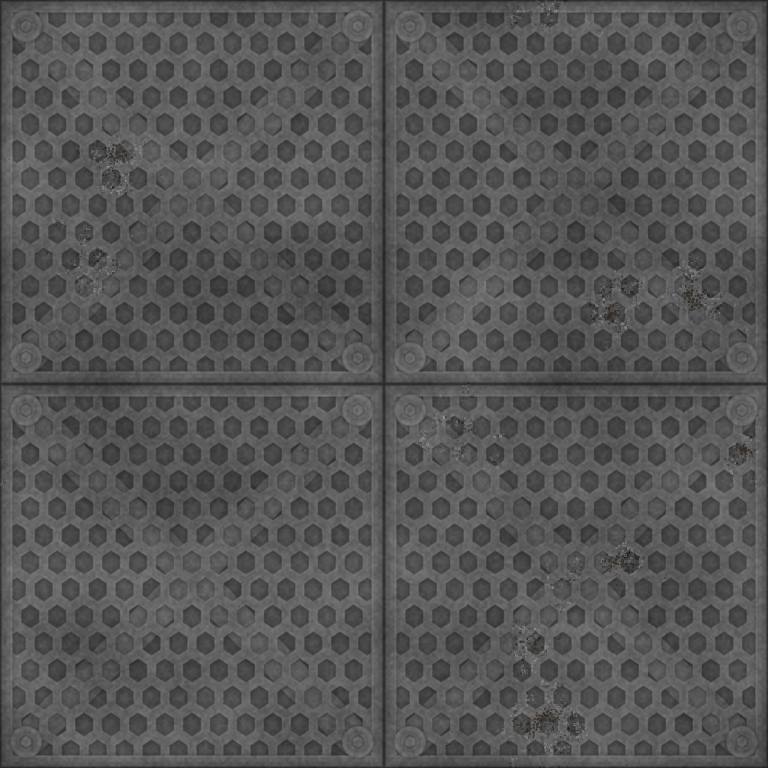
Give the GLSL for this texture, as a Shadertoy shader.

```glsl
#define PANELS 2.0
#define HEX_PITCH vec2(0.0702, 0.0812)
#define HEX_APOTHEM 0.325
#define FRAME_WIDTH 0.033
#define BOLT_INSET 0.068
#define BOLT_RADIUS 0.041
#define BRACE_HALF 0.044
#define PLATE_GRAY 0.362
#define FLOOR_GRAY 0.27
#define BRACE_GRAY 0.322
#define RUST_COLOR vec3(0.2, 0.17, 0.14)
#define RUST_PATCHES 10

float hash(vec2 p) {
    vec3 q = fract(vec3(p.xyx) * 0.1031);
    q += dot(q, q.yzx + 33.33);
    return fract((q.x + q.y) * q.z);
}

// Value noise that wraps after a whole number of cells
float noise(vec2 uv, float period) {
    vec2 p = uv * period, i = floor(p), f = p - i;
    f = f * f * (3.0 - 2.0 * f);
    vec2 a = mod(i, period), b = mod(i + 1.0, period);
    return mix(mix(hash(a), hash(vec2(b.x, a.y)), f.x),
               mix(hash(vec2(a.x, b.y)), hash(b), f.x), f.y);
}

float clouds(vec2 uv, float period) {
    float sum = 0.0, weight = 0.5;
    for (int i = 0; i < 5; i++, period *= 2.0, weight *= 0.55)
        sum += weight * noise(uv + 0.137 * float(i), period);
    return sum / 1.055;
}

// Wrapped cellular noise: distance to the nearest scattered point
float cellular(vec2 uv, float period) {
    vec2 p = uv * period, cell = floor(p);
    float nearest = 2.0;
    for (int k = 0; k < 9; k++) {
        vec2 c = cell + vec2(k % 3 - 1, k / 3 - 1), w = mod(c, period);
        nearest = min(nearest, length(c + vec2(hash(w + 17.0), hash(w + 71.0)) - p));
    }
    return nearest;
}

float hexDistance(vec2 p) {
    p = abs(p);
    return max(p.x, 0.5 * p.x + 0.866 * p.y);
}

float ring(float d, float width) {
    return exp(-d * d / (width * width));
}

void mainImage(out vec4 fragColor, in vec2 fragCoord) {
    vec2 uv = fragCoord / iResolution.xy;
    vec2 panel = floor(uv * PANELS), p = fract(uv * PANELS);
    float aa = PANELS / iResolution.y;
    vec2 fromCenter = abs(p - 0.5);
    float edge = 0.5 - max(fromCenter.x, fromCenter.y);

    // Nearest cell of the staggered hexagon lattice
    vec2 stepSize = vec2(1.0, 1.732);
    vec2 q = (p - 0.5) / HEX_PITCH + vec2(0.5, 0.433);
    vec2 idA = floor(q / stepSize + 0.5), idB = floor(q / stepSize) + 0.5;
    vec2 a = q - idA * stepSize, b = q - idB * stepSize;
    bool first = dot(a, a) < dot(b, b);
    vec2 local = first ? a : b;
    vec2 id = (first ? idA : idB) * 2.0 + panel * 53.0 + 40.0;
    float hexEdge = hexDistance(local) - HEX_APOTHEM;

    // Recessed floor with crossed braces behind the openings
    float brace = min(abs(p.x - p.y), abs(p.x + p.y - 1.0)) * 0.707 - BRACE_HALF;
    float ground = FLOOR_GRAY + 0.025 * (hash(id) - 0.5);
    ground *= 1.0 - 0.22 * exp(-max(brace, 0.0) / 0.012);
    ground = mix(ground, BRACE_GRAY, 1.0 - smoothstep(-aa, aa, brace));
    float depth = max(-hexEdge, 0.0);
    ground *= 1.0 - (0.22 + 0.25 * local.y) * exp(-depth / 0.05);
    ground += 0.025 * smoothstep(0.05, 0.3, depth);

    // Perforated plate with lit rims
    float plate = PLATE_GRAY + 0.018 * ring(hexEdge - 0.045, 0.035);
    float hexAA = aa / HEX_PITCH.x;
    float shade = mix(ground, plate, smoothstep(-hexAA, hexAA, hexEdge));

    // Raised frame and the groove between panels
    float inner = edge - FRAME_WIDTH;
    shade *= 1.0 - 0.2 * exp(-max(inner, 0.0) / 0.005);
    shade = mix(shade, PLATE_GRAY - 0.012, 1.0 - smoothstep(-aa, aa, inner));
    shade += 0.04 * ring(inner + 0.003, 0.003) - 0.03 * ring(edge - 0.013, 0.004);
    shade *= 1.0 - 0.14 * (1.0 - smoothstep(0.004, 0.014, edge));
    shade *= 1.0 - 0.48 * ring(edge, 0.004);

    // Corner bolts: washer, collar and hexagonal head
    vec2 boltPos = fromCenter - (0.5 - BOLT_INSET);
    float r = length(boltPos), head = hexDistance(boltPos);
    float washer = PLATE_GRAY + 0.01 + 0.03 * ring(r - 0.036, 0.004);
    washer -= 0.03 * ring(r - 0.025, 0.003) + 0.06 * ring(head - 0.015, 0.0025);
    washer += 0.025 * (1.0 - smoothstep(0.01, 0.014, head)) - 0.03 * ring(r, 0.006);
    shade *= 1.0 - 0.15 * ring(max(r - BOLT_RADIUS, 0.0), 0.005);
    shade = mix(shade, washer, 1.0 - smoothstep(-aa, aa, r - BOLT_RADIUS));

    // Soft stains and fine grain over the whole surface
    float stain = clouds(uv, 8.0) - 0.5;
    float grain = noise(uv, 310.0) + noise(uv + 0.31, 190.0) - 1.0;
    shade *= 1.01 + 0.5 * stain + 0.15 * grain;

    // Ragged rust patches with pits and bright chips, wrapped around the canvas
    vec2 warp = vec2(noise(uv, 36.0), noise(uv + 0.57, 36.0)) - 0.5;
    float patches = 0.0, chipArea = 0.0;
    for (int i = 0; i < RUST_PATCHES; i++) {
        float k = float(i) * 7.0 + 3.0, h = hash(vec2(k, 9.0));
        vec2 d = uv - vec2(hash(vec2(k, 1.0)), hash(vec2(k, 5.0))) + 0.035 * warp;
        d -= floor(d + 0.5);
        float size = mix(0.012, 0.035, h * h), d2 = dot(d, d) / (size * size);
        patches = max(patches, exp(-d2));
        chipArea = max(chipArea, exp(-d2 * 0.15));
    }
    float breakup = clouds(uv + 0.43, 50.0);
    float speck = 1.0 - smoothstep(0.2, 0.6, cellular(uv, 240.0));
    float rust = smoothstep(0.8, 1.1, patches * 0.5 + breakup * 0.7 + speck * 0.25);
    float chips = speck * smoothstep(0.75, 1.0, chipArea * 0.5 + breakup);
    vec3 color = vec3(shade + 0.3 * chips * (hash(floor(uv * 240.0)) - 0.45));
    color = mix(color, RUST_COLOR, 0.85 * rust);
    fragColor = vec4(clamp(color, 0.0, 1.0), 1.0);
}
```
